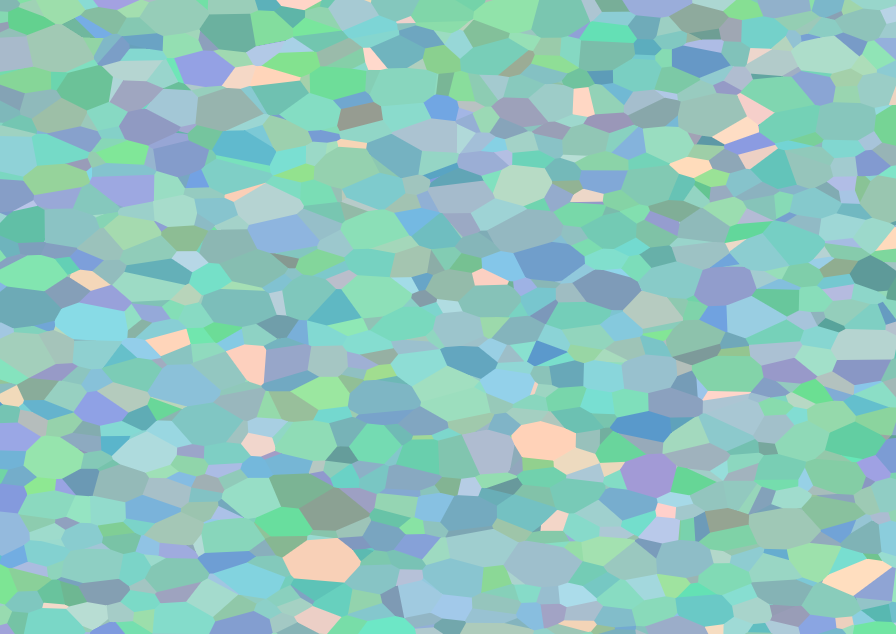
Reproduce this pattern procedurally as a Shadertoy shader.

```glsl
// Integer hash (PCG style): three values in 0..1 per grid square
vec3 hash3(ivec2 square, uint salt) {
    uvec3 v = uvec3(uvec2(square + 64), salt) * 1664525u + 1013904223u;
    v.x += v.y * v.z; v.y += v.z * v.x; v.z += v.x * v.y;
    v ^= v >> 16u;
    v.x += v.y * v.z; v.y += v.z * v.x; v.z += v.x * v.y;
    return vec3(v >> 8u) / 16777216.0;
}

// Pick a base tone by its share, then vary it
vec3 grainColor(ivec2 square) {
    float pick = hash3(square, 7u).x;
    vec3 vary = (hash3(square, 19u) - 0.5) * vec3(0.22, 0.14, 0.20);

    if (pick < 0.27) return vec3(0.55, 0.82, 0.75) + vary * 0.9;   // mint
    if (pick < 0.47) return vec3(0.62, 0.80, 0.82) + vary;         // pale aqua
    if (pick < 0.65) return vec3(0.53, 0.66, 0.80) + vary;         // blue
    if (pick < 0.83) return vec3(0.48, 0.68, 0.69) + vary * 1.25;  // deep teal
    if (pick < 0.97) return vec3(0.51, 0.83, 0.67) + vary * 1.15;  // green
    return vec3(0.97, 0.84, 0.76) + vary * 0.45;                   // peach
}

void mainImage(out vec4 fragColor, in vec2 fragCoord) {
    // Grains are wider than tall: 36 rows, stretched sideways
    vec2 scale = vec2(36.0 / 1.65, 36.0);
    vec2 p = fragCoord / iResolution.y * scale;
    ivec2 base = ivec2(floor(p));

    // Weighted Voronoi: keep the nearest and second nearest seed
    float nearDist = 1e5, nextDist = 1e5;
    vec2 nearSeed = vec2(0.0), nextSeed = vec2(1.0);
    ivec2 nearSquare = base, nextSquare = base;
    for (int y = -3; y <= 3; y++) {
        for (int x = -3; x <= 3; x++) {
            ivec2 square = base + ivec2(x, y);
            vec3 h = hash3(square, 1u);
            vec2 seed = vec2(square) + 0.5 + (h.xy - 0.5) * 1.6;
            vec2 offset = seed - p;
            float dist = dot(offset, offset) - 1.4 * pow(h.z, 4.0);
            if (dist < nearDist) {
                nextDist = nearDist; nextSeed = nearSeed; nextSquare = nearSquare;
                nearDist = dist; nearSeed = seed; nearSquare = square;
            } else if (dist < nextDist) {
                nextDist = dist; nextSeed = seed; nextSquare = square;
            }
        }
    }

    // Distance to the shared border, softened over one pixel
    vec2 across = nextSeed - nearSeed;
    float gap = max(length(across), 1e-4);
    float border = (nextDist - nearDist) / (2.0 * gap);
    float pixel = length(across / gap * scale) / iResolution.y;
    float cover = clamp(0.5 + border / pixel, 0.0, 1.0);

    vec3 color = mix(grainColor(nextSquare), grainColor(nearSquare), cover);
    fragColor = vec4(clamp(color, 0.0, 1.0), 1.0);
}
```
